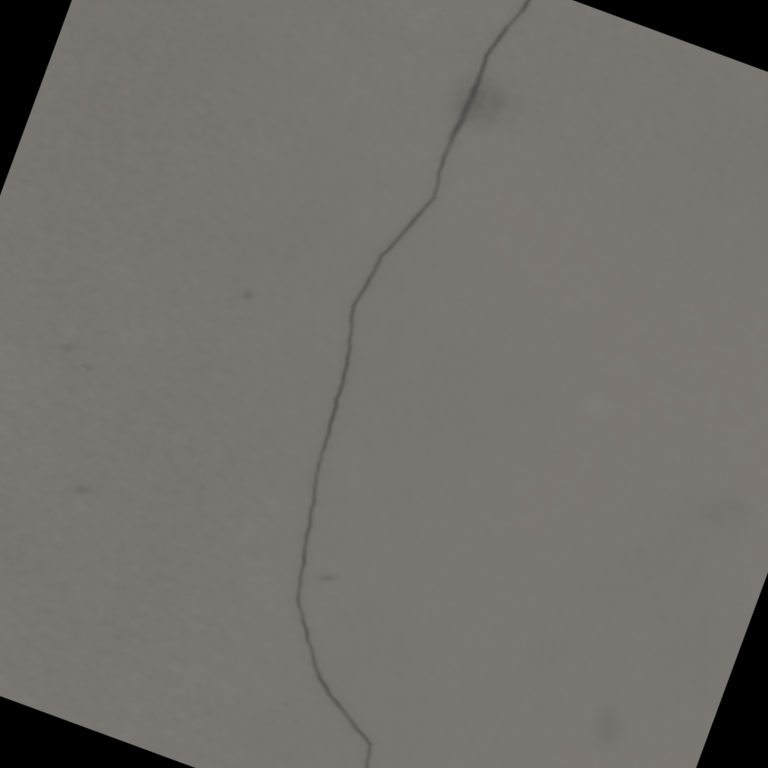
Reproduce this texture procedurally as a WebGL 2 fragment shader.

```glsl
#version 300 es
precision highp float;
// A tilted square of grey plaster with a thin wandering crack, on black.

#define TILT 0.3525
#define HALF_SIDE 0.554
#define CRACK_WIDTH 0.0031
#define CRACK_DEPTH 0.19
#define CRACK_WOBBLE 0.0024
#define GRAIN 0.034
#define MOTTLE 0.022
#define STAIN_DEPTH 0.15

uniform vec2 u_resolution;
out vec4 fragColor;

const vec3 PLASTER = vec3(0.482, 0.464, 0.447);
const vec3 COOL_PLASTER = vec3(0.458, 0.451, 0.431);

// Crack bends from bottom to top: height, change of slope
const vec2 BENDS[12] = vec2[12](
  vec2(0.030, -0.93), vec2(0.092, 0.21), vec2(0.128, 0.34), vec2(0.221, 0.408),
  vec2(0.394, 0.124), vec2(0.528, -0.178), vec2(0.600, 0.456), vec2(0.667, 0.334),
  vec2(0.743, -0.678), vec2(0.792, 0.249), vec2(0.889, -0.157), vec2(0.928, 0.47));

vec2 hashGradient(vec2 cell) {
  vec3 h = fract(vec3(cell.xyx) * vec3(0.1031, 0.103, 0.0973));
  h += dot(h, h.yzx + 33.33);
  return fract((h.xx + h.yz) * h.zy) * 2.0 - 1.0;
}

float gradientNoise(vec2 p) {
  vec2 i = floor(p), f = p - i;
  vec2 w = f * f * f * (f * (f * 6.0 - 15.0) + 10.0);
  vec2 e = vec2(0.0, 1.0);
  float low = mix(dot(hashGradient(i), f), dot(hashGradient(i + e.yx), f - e.yx), w.x);
  float high = mix(dot(hashGradient(i + e), f - e), dot(hashGradient(i + e.yy), f - e.yy), w.x);
  return mix(low, high, w.y);
}

float fbm(vec2 p) {
  float sum = 0.0, gain = 0.6;
  for (int i = 0; i < 4; i++) {
    sum += gain * gradientNoise(p);
    p = mat2(1.6, 1.2, -1.2, 1.6) * p + 7.3;
    gain *= 0.55;
  }
  return sum;
}

// Distance to a curve whose slope changes at each bend
float crackDistance(vec2 uv) {
  float x = 0.478 + 0.13 * uv.y, slope = 0.13;
  for (int i = 0; i < 12; i++) {
    float rise = uv.y - BENDS[i].x;
    x += BENDS[i].y * max(rise, 0.0);
    slope += BENDS[i].y * step(0.0, rise);
  }
  x += CRACK_WOBBLE * (gradientNoise(vec2(uv.y * 38.0, 4.5)) + gradientNoise(vec2(uv.y * 90.0, 9.5)));
  return abs(uv.x - x) * inversesqrt(1.0 + slope * slope);
}

float blob(vec2 uv, vec2 center, vec2 size) {
  vec2 d = (uv - center) / size;
  return exp(-dot(d, d));
}

void main() {
  vec2 uv = gl_FragCoord.xy / u_resolution;
  float pixel = 1.0 / min(u_resolution.x, u_resolution.y);
  float c = cos(TILT), s = sin(TILT);
  vec2 p = mat2(c, s, -s, c) * (uv - 0.5);

  // Plaster tone: cool drifts, warmer toward the right
  float drift = fbm(uv * 3.2 + 2.0);
  float cool = 0.42 - 0.3 * smoothstep(0.3, 0.7, uv.x) + 0.2 * smoothstep(0.6, 1.0, uv.y);
  vec3 color = mix(PLASTER, COOL_PLASTER, clamp(cool + drift, 0.0, 1.0));

  // Rough grain, strongest at the left and the top
  float rough = 0.35 + 0.65 * max(1.0 - smoothstep(0.15, 0.55, uv.x), 0.6 * smoothstep(0.6, 1.0, uv.y));
  float grain = fbm(p * vec2(55.0, 85.0) + 11.0);
  float mottle = fbm(p * vec2(14.0, 22.0) + 5.0);
  float shade = 1.0 + rough * (GRAIN * grain * 1.6 + MOTTLE * mottle);
  shade -= 0.07 * rough * smoothstep(0.3, 0.6, fbm(p * vec2(26.0, 40.0) + 31.0));

  // Dark stain beside the crack, faint smudges and one pale scuff
  float patchy = 0.8 + 0.9 * fbm(uv * 45.0);
  shade -= STAIN_DEPTH * patchy * blob(uv, vec2(0.628, 0.866), vec2(0.036, 0.027));
  shade -= 0.05 * patchy * blob(uv, vec2(0.945, 0.335), vec2(0.035, 0.020));
  shade -= 0.07 * patchy * blob(uv, vec2(0.793, 0.052), vec2(0.018, 0.024));
  shade -= 0.11 * blob(uv, vec2(0.323, 0.616), vec2(0.007, 0.005));
  shade -= 0.11 * blob(uv, vec2(0.107, 0.363), vec2(0.010, 0.006));
  shade -= 0.10 * blob(uv, vec2(0.427, 0.247), vec2(0.013, 0.005));
  shade -= 0.08 * blob(uv, vec2(0.089, 0.547), vec2(0.011, 0.006));
  shade += 0.03 * blob(uv, vec2(0.775, 0.472), vec2(0.016, 0.010));

  // Crack, wider and darker where it crosses the stain
  float swell = exp(-pow((uv.y - 0.855) / 0.045, 2.0));
  float width = CRACK_WIDTH * (1.0 + 0.6 * swell);
  float depth = CRACK_DEPTH * (1.0 + 0.25 * swell + 0.7 * gradientNoise(vec2(uv.y * 45.0, 2.5)));
  float d = crackDistance(uv) / width;
  shade -= depth * exp(-d * d) + 0.025 * exp(-d * d * 0.08);

  // Smooth border of the tilted square
  float edge = max(abs(p.x), abs(p.y)) - HALF_SIDE;
  float inside = 1.0 - smoothstep(-pixel, pixel, edge);
  fragColor = vec4(color * shade * inside, 1.0);
}
```
